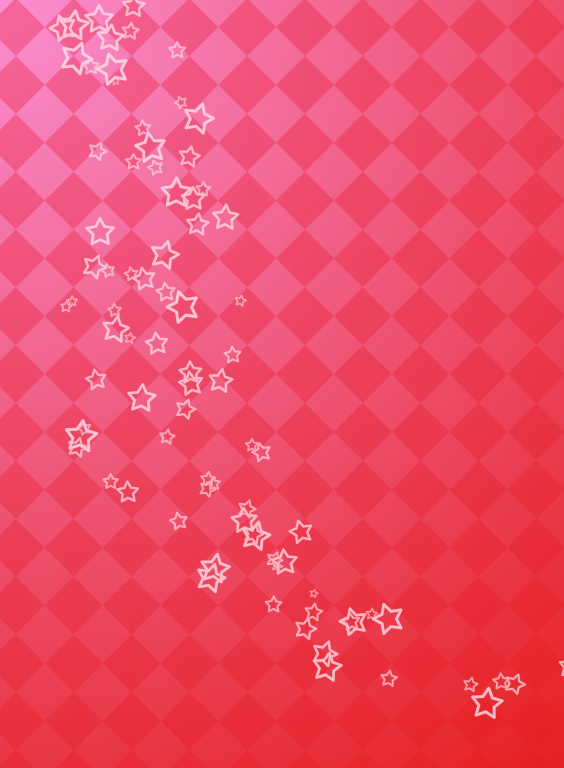
Write a WebGL 1 fragment shader that draws this background.

```glsl
precision highp float;
// Pink to red diamond checks under a curved trail of small outlined stars.

uniform vec2 u_resolution;

float hash(float n) {
  return fract(sin(n * 12.9898 + 78.233) * 43758.5453);
}

// Distance to the outline of a five-pointed star with its tip pointing up.
float starOutline(vec2 p, float radius) {
  const float STEP = 1.2566371;
  float angle = mod(atan(p.x, p.y) + 0.5 * STEP, STEP) - 0.5 * STEP;
  vec2 folded = length(p) * vec2(cos(angle), abs(sin(angle)));
  vec2 tip = vec2(radius, 0.0);
  vec2 edge = 0.52 * radius * vec2(cos(0.5 * STEP), sin(0.5 * STEP)) - tip;
  vec2 fromTip = folded - tip;
  float along = clamp(dot(fromTip, edge) / dot(edge, edge), 0.0, 1.0);
  return length(fromTip - edge * along);
}

// Centre line of the trail, from the upper left to the lower right.
vec2 trail(float t) {
  float s = 1.0 - t;
  return s * s * s * vec2(0.09, 0.99)
    + 3.0 * s * s * t * vec2(0.43, 0.66)
    + 3.0 * s * t * t * vec2(-0.17, 0.30)
    + t * t * t * vec2(0.71, 0.10);
}

// Coverage of all stars at p; small stars are fainter.
float starTrail(vec2 p, float pixel) {
  float cover = 0.0;
  for (int i = 0; i < 84; i++) {
    float id = float(i);
    float t = (id + hash(id)) / 84.0;
    vec2 jitter = vec2(hash(id + 101.3), hash(id + 211.7)) - 0.5;
    float spread = mix(0.10, 0.27, sin(3.14159 * t));
    vec2 q = p - trail(t) - jitter * spread * vec2(1.0, 0.65);
    float size = hash(id + 307.1);
    float radius = mix(0.005, 0.021, size);
    if (dot(q, q) < 1.6 * radius * radius) {
      float turn = 0.8 * (hash(id + 401.9) - 0.5);
      float c = cos(turn), s = sin(turn);
      q = vec2(c * q.x - s * q.y, s * q.x + c * q.y);
      float d = starOutline(q, radius) - 0.0007 - 0.06 * radius;
      float ink = 1.0 - smoothstep(-0.7 * pixel, 0.7 * pixel, d);
      cover = max(cover, ink * mix(0.55, 0.82, size));
    }
  }
  return cover;
}

void main() {
  float pixel = 1.0 / u_resolution.y;
  vec2 p = gl_FragCoord.xy * pixel;

  // Glow falling off from the upper left corner.
  float away = distance(p, vec2(0.0, 1.0));
  vec3 color = vec3(0.96, 0.40, 0.62) - vec3(0.05, 0.225, 0.40) * away;

  // Lighter diamonds, fading with the glow.
  float cell = 0.0753;
  vec2 local = abs(fract((p - vec2(0.3594, 0.6259)) / cell + 0.5) - 0.5);
  float inside = (0.5 - local.x - local.y) * cell * 0.7071;
  float diamond = smoothstep(-0.7 * pixel, 0.7 * pixel, inside);
  color += diamond * vec3(0.02, 0.16, 0.20) * max(1.0 - 0.78 * away, 0.0);

  // Pale stars on top.
  color = mix(color, vec3(1.0, 0.88, 0.91), starTrail(p, pixel));
  gl_FragColor = vec4(color, 1.0);
}
```
